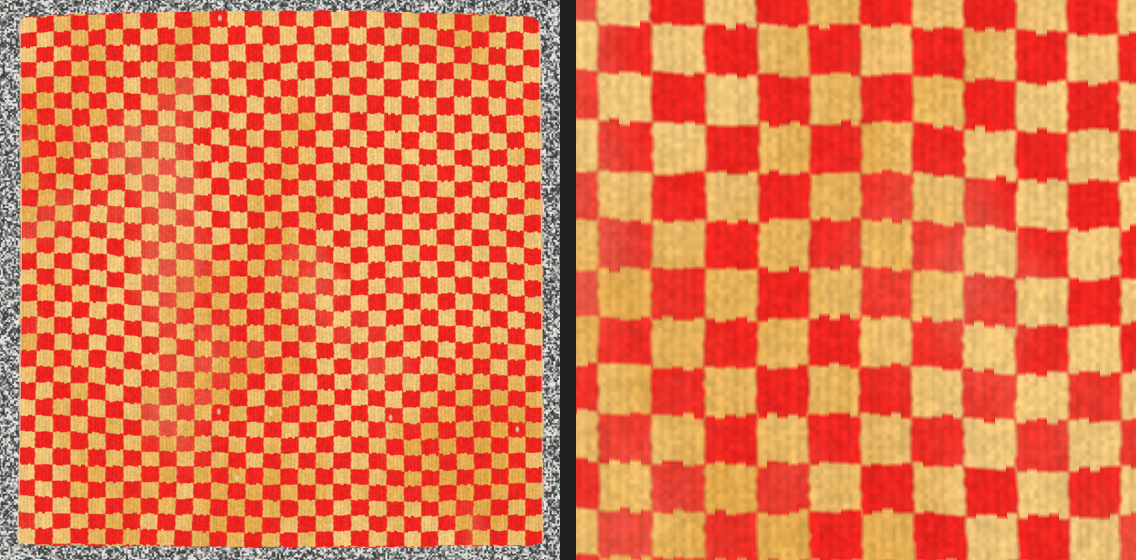
Left, the full canvas; right, a detail of the centre.
This pattern is drawn by a WebGL 2 fragment shader. Its source:

```glsl
#version 300 es
precision highp float;

uniform vec2 u_resolution;
out vec4 fragColor;

const vec2 CELLS = vec2(30.0, 33.0);
const float RIBS_PER_CELL = 5.0;
const float EDGE_SOFTNESS = 0.045;   // in cells
const float RIB_RAGGEDNESS = 0.13;   // in cells
const float CORNER_RADIUS = 0.016;
const float RIM_WIDTH = 0.0022;
const float GROUND_GRAIN = 300.0;
const float PILE_GRAIN = 330.0;
const float SPECK_CHANCE = 0.006;

const vec3 RED = vec3(0.925, 0.145, 0.125);
const vec3 FADED_RED = vec3(0.89, 0.40, 0.31);
const vec3 YELLOW = vec3(0.925, 0.765, 0.475);
const vec3 GOLD = vec3(0.87, 0.63, 0.25);
const vec3 RIM = vec3(0.90, 0.83, 0.70);
const vec3 GROUND_DARK = vec3(0.23, 0.25, 0.24);
const vec3 GROUND_LIGHT = vec3(0.91, 0.90, 0.89);

float hash(vec2 p) {
    vec3 q = fract(vec3(p.xyx) * 0.1031);
    q += dot(q, q.yzx + 33.33);
    return fract((q.x + q.y) * q.z);
}

float noise(vec2 p) {
    vec2 i = floor(p);
    vec2 f = fract(p);
    f = f * f * (3.0 - 2.0 * f);
    return mix(mix(hash(i), hash(i + vec2(1.0, 0.0)), f.x),
               mix(hash(i + vec2(0.0, 1.0)), hash(i + vec2(1.0)), f.x), f.y);
}

float fbm(vec2 p) {
    float sum = 0.0;
    float weight = 0.533;
    for (int i = 0; i < 4; i++) {
        sum += weight * noise(p);
        p = p * 2.03 + 17.1;
        weight *= 0.5;
    }
    return sum;
}

float roundedBox(vec2 p, vec2 halfSize, float radius) {
    vec2 q = abs(p) - halfSize + radius;
    return length(max(q, 0.0)) + min(max(q.x, q.y), 0.0) - radius;
}

// Positive inside even cells, negative inside odd cells, zero on boundaries.
vec2 alternate(vec2 p) {
    return 0.5 - 2.0 * abs(fract(p * 0.5 + 0.25) - 0.5);
}

// Rug coordinates: 0 to 1 from the upper left, with gently bowed sides.
vec2 rugCoords(vec2 uv) {
    float bow = 4.0 * uv.y * (1.0 - uv.y);
    float left = mix(0.030, 0.034, uv.y) + 0.004 * bow;
    float right = mix(0.970, 0.964, uv.y) + 0.002 * bow;
    float spread = 2.0 * uv.x - 1.0;
    float top = 0.981 - 0.013 * spread * spread;
    float bottom = 0.023 + 0.004 * spread * spread;
    return vec2((uv.x - left) / (right - left), (top - uv.y) / (top - bottom));
}

// Uneven weaving shifts the rows most around the middle height.
vec2 weaveCoords(vec2 rug) {
    float inside = max(0.0, 4.0 * rug.y * (1.0 - rug.y));
    float sag = mix(0.25, -0.42, smoothstep(0.0, 0.45, rug.x));
    vec2 drift = vec2(noise(rug * 7.0 + 3.0), noise(rug * 8.0 + 41.0)) - 0.5;
    return rug * CELLS + vec2(0.0, sag * inside) + drift * vec2(0.16, 0.24);
}

vec3 rugColor(vec2 rug, float pixel) {
    vec2 weave = weaveCoords(rug);
    float rib = floor(weave.x * RIBS_PER_CELL);
    float row = floor(weave.y + 0.5);
    vec2 ragged = weave;
    ragged.y += RIB_RAGGEDNESS * (hash(vec2(rib, row) + 211.0) - 0.5);
    ragged.x += 0.05 * (noise(weave * vec2(1.0, 6.0)) - 0.5);

    // Checks
    vec2 softness = max(vec2(EDGE_SOFTNESS), 0.75 * pixel * CELLS);
    vec2 parity = clamp(alternate(ragged) / softness, -1.0, 1.0);
    float yellowMask = 0.5 + 0.5 * parity.x * parity.y;

    // Dye changes in patches, columns and single checks
    vec2 check = floor(weave);
    float checkTone = hash(check + 73.0) - 0.5;
    float sides = smoothstep(0.32, 0.02, rug.x) + 0.75 * smoothstep(0.60, 0.98, rug.x);
    float stain = fbm(rug * vec2(6.0, 3.5) + 9.0) + 0.22 * sides + 0.16 * checkTone;
    float fade = fbm(rug * vec2(7.0, 4.0) + 57.0) + 0.12 * (0.5 - rug.x) + 0.12 * checkTone;
    vec3 yellow = mix(YELLOW, GOLD, 0.8 * smoothstep(0.48, 0.88, stain));
    vec3 red = mix(RED, FADED_RED, 0.75 * smoothstep(0.52, 0.82, fade));
    vec3 color = mix(red, yellow, yellowMask);

    // Ribs and pile
    float ribWave = cos(6.28318 * weave.x * RIBS_PER_CELL);
    float pile = noise(rug * PILE_GRAIN) - 0.5;
    float streak = noise(vec2(rib * 1.7, weave.y * 0.7)) - 0.5;
    color *= 1.0 - 0.025 * ribWave + 0.12 * pile + 0.07 * streak;
    color += 0.035 * (noise(rug * PILE_GRAIN * 0.6 + 31.0) - 0.5);

    // Sparse worn specks
    vec2 center = 0.3 + 0.4 * vec2(hash(check + 7.0), hash(check + 19.0));
    float speck = smoothstep(0.22, 0.08, length((fract(weave) - center) * vec2(1.4, 0.8)));
    return mix(color, RIM, 0.8 * speck * step(1.0 - SPECK_CHANCE, hash(check + 131.0)));
}

void main() {
    vec2 uv = gl_FragCoord.xy / u_resolution;
    float pixel = 1.0 / min(u_resolution.x, u_resolution.y);

    // Speckled ground
    float grain = mix(noise(uv * GROUND_GRAIN), noise(uv * GROUND_GRAIN * 0.47 + 5.0), 0.25);
    vec3 color = mix(GROUND_DARK, GROUND_LIGHT, smoothstep(0.12, 0.88, grain));

    // Rug with frayed outline and thin pale side rim
    vec2 rug = rugCoords(uv);
    float edge = roundedBox(rug - 0.5, vec2(0.5), CORNER_RADIUS);
    edge += 0.005 * (noise(uv * 70.0) - 0.5);
    float side = 0.5 - abs(rug.x - 0.5);
    float rim = smoothstep(RIM_WIDTH + pixel, RIM_WIDTH, side);
    vec3 cloth = mix(rugColor(rug, pixel), RIM, 0.7 * rim);
    color = mix(color, cloth, smoothstep(pixel, -pixel, edge));
    fragColor = vec4(clamp(color, 0.0, 1.0), 1.0);
}
```
